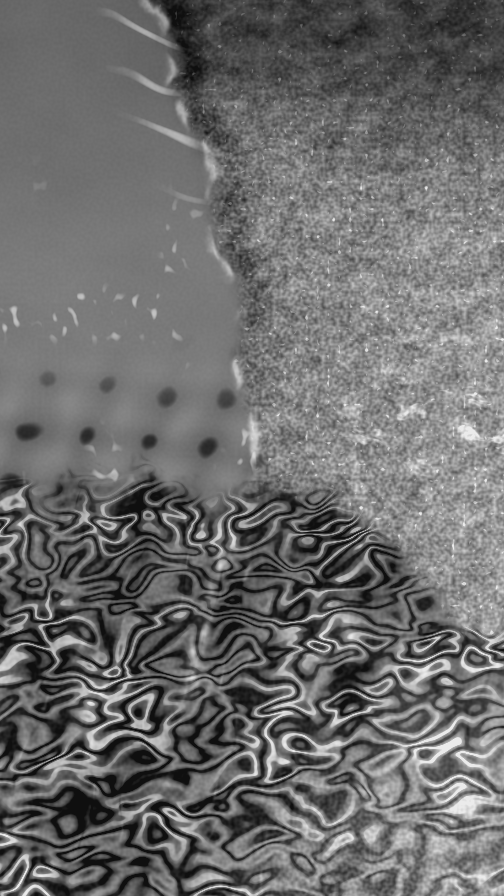
Write a WebGL 1 fragment shader that draws this texture.

```glsl
precision highp float;
// Grey rippled glass: a smooth pane, a frosted sparkling side and dark banded water below.
uniform vec2 u_resolution;

vec2 gradientAt(vec2 cell) {
  float angle = 6.2832 * fract(sin(dot(cell, vec2(127.1, 311.7))) * 43758.5);
  return vec2(cos(angle), sin(angle));
}

// Gradient noise, about -0.7 to 0.7
float noise(vec2 p) {
  vec2 i = floor(p), f = fract(p);
  vec2 u = f * f * f * (f * (f * 6.0 - 15.0) + 10.0);
  vec2 e = vec2(1.0, 0.0);
  float low = mix(dot(gradientAt(i), f), dot(gradientAt(i + e), f - e), u.x);
  float high = mix(dot(gradientAt(i + e.yx), f - e.yx), dot(gradientAt(i + 1.0), f - 1.0), u.x);
  return mix(low, high, u.y);
}

float fbm(vec2 p) {
  float sum = 0.0, amp = 0.6;
  for (int k = 0; k < 4; k++) {
    sum += amp * noise(p);
    p = mat2(1.6, 1.2, -1.2, 1.6) * p + 7.3;
    amp *= 0.55;
  }
  return sum;
}

// Soft line of the given half width around zero
float line(float d, float width) {
  return exp(-d * d / (width * width));
}

// Horizontal place of the seam between pane and frost
float seamX(float y) {
  float t = 1.0 - y;
  return 0.29 + 0.74 * t - 0.66 * t * t + 0.012 * sin(t * 42.0);
}

float smoothPane(vec2 uv, vec2 p) {
  float tone = 0.40 + 0.08 * smoothstep(1.0, 0.65, uv.y) - 0.03 * smoothstep(0.62, 0.48, uv.y);
  tone += 0.035 * fbm(p * vec2(9.0, 13.0)) + 0.02 * noise(p * 260.0);
  // Slanted dents with dark hollows and lit edges
  float dentArea = smoothstep(0.64, 0.51, uv.y);
  vec2 d = vec2(p.x - 0.36 * p.y, p.y + 0.12 * p.x);
  d += 0.012 * vec2(noise(p * 24.0), noise(p * 19.0 + 8.0));
  float crease = sin(d.x * 92.0) * 0.6 + sin(d.y * 105.0) * 0.5;
  tone += dentArea * (0.06 * crease - 0.22 * smoothstep(0.65, 1.05, -crease));
  // Small scattered glints
  float glint = smoothstep(0.22, 0.5, noise(p * vec2(90.0, 65.0)));
  float patches = smoothstep(0.12, 0.4, noise(p * vec2(13.0, 10.0) + 3.0));
  return tone + 0.28 * glint * patches * smoothstep(0.85, 0.65, uv.y);
}

float frost(vec2 uv, vec2 p) {
  float shade = smoothstep(0.76, 1.0, uv.y + 0.08 * (uv.x - 0.6) + 0.06 * fbm(p * 10.0));
  float tone = mix(0.51, 0.24, shade);
  tone += 0.08 * smoothstep(0.55, 1.0, uv.x) * smoothstep(0.9, 0.6, uv.y);
  vec2 w = p + 0.025 * vec2(fbm(p * 14.0), fbm(p * 14.0 + 5.0));
  float folds = fbm(vec2(w.x + w.y * 0.6, w.y - w.x * 0.4) * vec2(25.0, 38.0));
  tone += 0.24 * folds;
  // Grain and sparkle, quieter in the shaded top
  tone += (0.23 * noise(p * 240.0) + 0.15 * noise(p * 115.0)) * (1.0 - 0.65 * shade);
  tone += 0.3 * smoothstep(0.34, 0.58, noise(p * 165.0 + 4.0)) * (1.0 - 0.4 * shade);
  // Bright flakes in a belt on the right
  float belt = line(uv.y - 0.53, 0.1) * smoothstep(0.55, 0.8, uv.x);
  return tone + 0.3 * belt * smoothstep(0.1, 0.32, fbm(w * vec2(24.0, 36.0) + 2.0));
}

float water(vec2 uv, vec2 p) {
  float depth = smoothstep(0.46, 0.08, uv.y);
  // Slanted domain, warped so that the bands curl into rings
  vec2 s = vec2(p.x - 0.34 * p.y, p.y);
  s += 0.022 * vec2(noise(p * 17.0), noise(p * 21.0 + 9.0));
  float height = noise(s * vec2(17.0, 29.0)) + 0.45 * noise(s * vec2(34.0, 62.0) + 3.0);
  float bands = sin(height * mix(19.0, 13.0, depth) + s.y * 75.0);
  float body = fbm(s * vec2(17.0, 9.0) + 6.0);
  float tone = mix(0.29, 0.42, depth) + 0.26 * body;
  tone += 0.16 * smoothstep(0.5, 1.0, uv.x) * depth;
  tone -= 0.17 * line(uv.x - 0.25, 0.19) * line(uv.y - 0.09, 0.09);
  tone += mix(0.10, 0.17, depth) * bands;
  // Sharp reflections gathered in patches
  float gather = smoothstep(-0.15, 0.3, noise(s * vec2(10.0, 13.0) + 2.0));
  tone += 0.3 * gather * smoothstep(0.55, 0.95, bands);
  tone -= 0.12 * smoothstep(0.3, 0.9, -bands);
  // Leaning ridges and fine grain
  float ridge = line(noise(s * vec2(24.0, 3.5) + 1.0), 0.045);
  tone += 0.13 * ridge * noise(p * vec2(60.0, 35.0)) * 2.0;
  float streakX = 0.37 + 0.5 * (uv.y - 0.23) + 0.018 * noise(p * vec2(8.0, 32.0));
  float streak = line(uv.x - streakX, 0.013) * smoothstep(0.19, 0.24, uv.y) * smoothstep(0.42, 0.37, uv.y);
  tone += 0.33 * streak * (0.6 + noise(p * 80.0));
  float silt = smoothstep(0.22, 0.0, uv.y) * smoothstep(0.35, 0.75, uv.x);
  tone = mix(tone, 0.54 + 0.18 * body + 0.1 * bands, 0.55 * silt);
  return tone + (0.08 + 0.14 * silt) * noise(p * 210.0);
}

void main() {
  vec2 uv = gl_FragCoord.xy / u_resolution;
  vec2 p = vec2(uv.x * 0.5625, uv.y);
  // Pane and frost meet along a ragged seam
  float side = uv.x - seamX(uv.y) + 0.035 * fbm(p * vec2(30.0, 24.0));
  float tone = mix(smoothPane(uv, p), frost(uv, p), smoothstep(-0.015, 0.035, side));
  float upper = smoothstep(0.5, 0.72, uv.y);
  tone -= 0.17 * line(side - 0.035, 0.035) * upper;
  tone += 0.3 * line(side, 0.012) * smoothstep(0.0, 0.3, noise(p * vec2(40.0, 28.0)));
  // Curved highlights reaching left from the seam
  float rib = sin(uv.y * 125.0 + 25.0 * uv.x + 3.0 * noise(p * 12.0));
  tone += 0.28 * smoothstep(0.8, 1.0, rib) * line(side + 0.04, 0.045) * smoothstep(0.74, 0.83, uv.y);
  // Waterline sinks towards the right
  float level = 0.455 - 0.15 * smoothstep(0.58, 1.0, uv.x) + 0.075 * fbm(p * vec2(15.0, 11.0));
  float wet = smoothstep(0.025, -0.03, uv.y - level);
  tone = mix(tone, water(uv, p), wet);
  gl_FragColor = vec4(vec3(clamp(tone, 0.06, 0.92)), 1.0);
}
```
